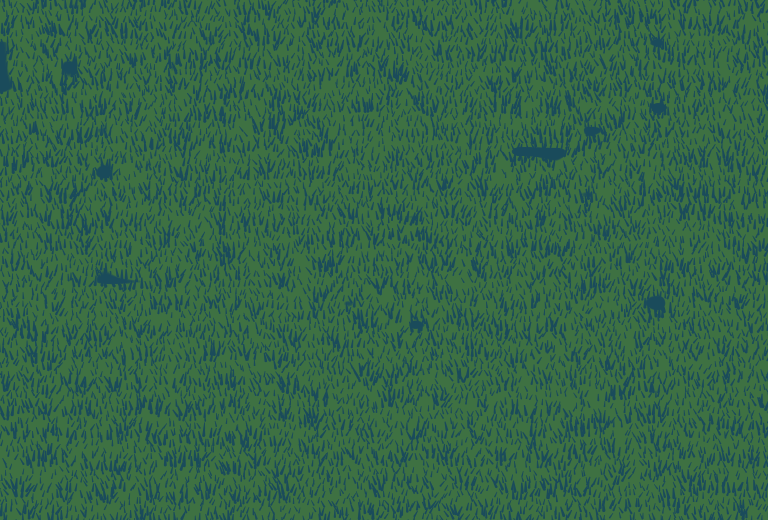
Reproduce this texture procedurally as a Shadertoy shader.

```glsl
// Dense meadow of tufted grass: dark teal blades in broken rows on flat green.

const vec3 GRASS_GREEN = vec3(0.243, 0.443, 0.259);
const vec3 SHADE_TEAL = vec3(0.103, 0.295, 0.355);

// Lengths are fractions of the canvas height.
const vec2 BLADE_CELL = vec2(0.0095, 0.0145);
const vec2 BLADE_HALF_WIDTH = vec2(0.0014, 0.0031);   // sparse, dense
const vec2 BLADE_HALF_LENGTH = vec2(0.0046, 0.0088);  // sparse, dense
const float BLADE_TAPER = 0.55;
const float BLADE_SHARE = 0.82;
const vec2 TUFT_CELL = vec2(0.037, 0.052);
const vec2 TUFT_SIZE = vec2(0.019, 0.0135);
const float FAN_SPREAD = 0.75;
const float COLUMN_WIDTH = 0.17;
const float ROW_SLOPE = 0.16;

float hash(vec2 p) {
    return fract(sin(dot(p, vec2(12.9898, 78.233))) * 43758.5453);
}

vec2 hash2(vec2 p) {
    return vec2(hash(p), hash(p + vec2(37.2, 11.7)));
}

float noise(vec2 p) {
    vec2 i = floor(p), f = fract(p);
    f = f * f * (3.0 - 2.0 * f);
    return mix(mix(hash(i), hash(i + vec2(1, 0)), f.x),
               mix(hash(i + vec2(0, 1)), hash(i + vec2(1, 1)), f.x), f.y);
}

// Breaks the rows into columns that are shifted and tilted at random.
vec2 bendRows(vec2 p) {
    float x = p.x / COLUMN_WIDTH + 0.9 * noise(p * vec2(2.0, 6.0));
    float column = floor(x);
    float tilt = ROW_SLOPE * (hash(vec2(column, 5.0)) - 0.5);
    p.y += TUFT_CELL.y * hash(vec2(column, 2.0)) + tilt * fract(x) * COLUMN_WIDTH;
    p.y += 0.022 * noise(p * vec2(7.0, 4.0) + 19.0);
    return p;
}

// Rare solid shadows: broad clumps and narrow upright streaks.
float shadowPatch(vec2 p) {
    float clump = noise(p * vec2(15.0, 24.0) + 3.0) * 0.7 + noise(p * 4.0 + 8.0) * 0.3;
    float streak = noise(p * vec2(42.0, 15.0) + 51.0);
    return smoothstep(0.79, 0.89, clump) + 0.55 * smoothstep(0.82, 0.95, streak);
}

// Returns blade density (x) and sideways lean (y) from the nearby tufts.
vec2 tuftField(vec2 p) {
    vec2 q = bendRows(p);
    vec2 home = floor(q / TUFT_CELL);
    float density = 0.0, lean = 0.0;
    for (int j = -1; j <= 1; j++) {
        for (int i = -1; i <= 1; i++) {
            vec2 cell = home + vec2(i, j);
            vec2 jitter = (hash2(cell) - 0.5) * vec2(0.6, 0.4);
            vec2 offset = (q - (cell + 0.5 + jitter) * TUFT_CELL) / TUFT_SIZE;
            float strength = 0.25 + 1.0 * hash(cell + 71.3);
            float bump = strength * exp(-dot(offset, offset));
            density += bump;
            lean += bump * offset.x;
        }
    }
    lean /= density + 0.15;
    return vec2(min(density + shadowPatch(p), 1.3), lean);
}

// Signed distance to a blade that narrows towards its upper tip.
float bladeDistance(vec2 d, vec2 dir, float halfLength, float halfWidth) {
    float along = clamp(dot(d, dir), -halfLength, halfLength);
    float rise = 0.5 + 0.5 * along / halfLength;
    return length(d - dir * along) - halfWidth * (1.0 - BLADE_TAPER * rise);
}

void mainImage(out vec4 fragColor, in vec2 fragCoord) {
    vec2 p = fragCoord / iResolution.y;
    float pixel = 1.0 / iResolution.y;
    vec2 home = floor(p / BLADE_CELL);
    float ink = 0.0;

    // Scattered blades, fanned and thickened by the tufts.
    for (int j = -1; j <= 1; j++) {
        for (int i = -1; i <= 1; i++) {
            vec2 cell = home + vec2(i, j);
            vec2 root = (cell + 0.5 + 0.8 * (hash2(cell + 5.1) - 0.5)) * BLADE_CELL;
            vec2 field = tuftField(root);
            float dense = min(field.x, 1.0);
            if (hash(cell + 23.7) > BLADE_SHARE + 0.2 * dense) continue;

            float sway = (hash(cell + 91.9) - 0.5) * mix(1.3, 0.5, dense);
            vec2 dir = normalize(vec2(field.y * FAN_SPREAD + sway, 1.0));
            float halfLength = mix(BLADE_HALF_LENGTH.x, BLADE_HALF_LENGTH.y, dense);
            float halfWidth = mix(BLADE_HALF_WIDTH.x, BLADE_HALF_WIDTH.y, dense);
            float d = bladeDistance(p - root, dir, halfLength, halfWidth);
            ink = max(ink, clamp(0.5 - d / pixel, 0.0, 1.0));
        }
    }

    // Solid shade inside the deepest patches.
    ink = max(ink, smoothstep(0.7, 0.95, shadowPatch(p)));
    fragColor = vec4(mix(GRASS_GREEN, SHADE_TEAL, ink), 1.0);
}
```
